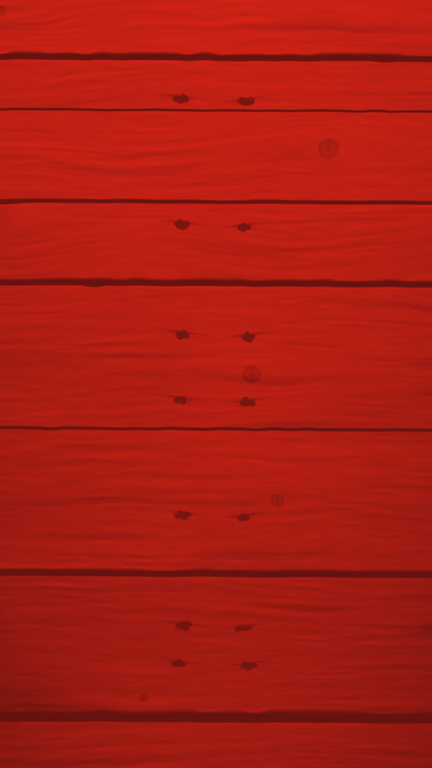
Give the GLSL for this texture, as a Shadertoy shader.

```glsl
// Red painted horizontal planks with embossed grain, dark gaps, knots and paired nails.

const vec3 SHADOW_RED = vec3(0.39, 0.07, 0.055);
const vec3 LIGHT_RED = vec3(0.85, 0.137, 0.083);
const float TOP_TONE = 0.87;       // paint tone at the top edge
const float TONE_FALL = 0.36;      // darkening towards the bottom
const float VIGNETTE = 0.14;
const float GRAIN_DEPTH = 0.34;
const float CRACK_DEPTH = 0.14;
const vec2 NAIL_COLUMNS = vec2(0.236, 0.321);
const vec2 NAIL_SIZE = vec2(0.0105, 0.0058);

// Gaps: distance from the top, half width
const vec2 GAPS[7] = vec2[7](
    vec2(0.075, 0.0040), vec2(0.144, 0.0012), vec2(0.263, 0.0022),
    vec2(0.369, 0.0038), vec2(0.559, 0.0016), vec2(0.747, 0.0042),
    vec2(0.934, 0.0066));
const float NAIL_ROWS[7] = float[7](0.129, 0.293, 0.436, 0.521, 0.671, 0.815, 0.864);
// Knots: position from the top left, radius
const vec3 KNOTS[6] = vec3[6](
    vec3(0.000, 0.015, 0.008), vec3(0.428, 0.193, 0.015),
    vec3(-0.005, 0.288, 0.020), vec3(0.328, 0.487, 0.013),
    vec3(0.361, 0.652, 0.009), vec3(0.187, 0.909, 0.006));

float hash(vec2 p) {
    vec3 q = fract(p.xyx * 0.1031);
    q += dot(q, q.yzx + 33.33);
    return fract((q.x + q.y) * q.z);
}

float noise(vec2 p) {
    vec2 i = floor(p), f = fract(p);
    f = f * f * (3.0 - 2.0 * f);
    return mix(mix(hash(i), hash(i + vec2(1, 0)), f.x),
               mix(hash(i + vec2(0, 1)), hash(i + vec2(1, 1)), f.x), f.y);
}

// Height of the wood fibres, long in x and fine in y
float fibre(vec2 p) {
    return 0.55 * noise(p * vec2(9.0, 125.0))
         + 0.30 * noise(p * vec2(22.0, 230.0) + 17.0)
         + 0.15 * noise(p * vec2(90.0, 260.0) + 41.0);
}

void mainImage(out vec4 fragColor, in vec2 fragCoord) {
    float px = 1.0 / iResolution.y;
    vec2 p = fragCoord * px;
    p.y = 1.0 - p.y;
    float across = fragCoord.x / iResolution.x - 0.5;

    // Gaps: ragged soft upper side, crisp lower side with a lit edge
    float plank = 0.0, gapMask = 0.0, edgeLight = 0.0;
    for (int i = 0; i < 7; i++) {
        float seed = float(i) * 13.7, w = GAPS[i].y;
        float rag = noise(vec2(p.x * 45.0, seed)) - 0.5;
        float chip = smoothstep(0.78, 1.0, noise(vec2(p.x * 16.0, seed + 5.0)));
        float d = p.y - GAPS[i].x - 0.003 * across + 0.0012 * rag;
        plank += step(0.0, d);
        float upper = smoothstep(-w * (1.5 + rag) - px, -w * 0.6, d);
        float lower = 1.0 - smoothstep(-px, px, d - w - 0.003 * chip);
        gapMask = max(gapMask, upper * lower);
        edgeLight += exp(-abs(d - w - 0.002) / 0.0013) * (0.6 + rag);
    }

    // Grain coordinates: gentle waves, spread around each knot
    vec2 g = p;
    g.y += 0.022 * (noise(p * vec2(5.0, 9.0) + plank * 7.0) - 0.5)
         + 0.005 * (noise(p * vec2(19.0, 30.0) + plank * 3.0) - 0.5);
    float knotShade = 0.0;
    for (int i = 0; i < 6; i++) {
        vec2 d = p - KNOTS[i].xy;
        float r = KNOTS[i].z;
        vec2 q = d * vec2(0.38, 1.0) / r;
        g.y -= 0.72 * d.y * exp(-0.22 * dot(q, q));
        float wobble = 0.18 * (noise(d / r * 2.0 + float(i) * 9.0) - 0.5);
        float ring = length(d * vec2(1.0, 1.08)) / r + wobble;
        float disc = 1.0 - smoothstep(0.75, 1.0, ring);
        float rim = exp(-pow((ring - 0.8) * 7.0, 2.0));
        float core = exp(-pow(length(d * vec2(1.8, 1.0)) / r * 2.2, 2.0));
        float strength = i == 2 ? 0.25 : 1.0;
        knotShade += strength * (0.12 * disc + 0.12 * rim + 0.14 * core
                   + 0.04 * disc * cos(ring * 22.0));
    }
    g += plank * vec2(3.1, 7.3);

    // Relief lit from above, plus sparse cracks and broad stains
    float relief = fibre(g) - fibre(g + vec2(0.0006, 0.0028));
    float rough = mix(0.55, 1.25, noise(p * vec2(7.0, 20.0) + 60.0));
    float crack = smoothstep(0.70, 0.95, noise(g * vec2(5.0, 92.0) + 80.0));
    float stain = noise(p * vec2(6.0, 15.0) + 30.0) - 0.5;
    float tone = TOP_TONE - TONE_FALL * p.y;
    tone -= VIGNETTE * 4.0 * across * across * (0.4 + p.y);
    tone += 0.05 * (hash(vec2(plank, 4.0)) - 0.5) + 0.07 * stain;
    tone += GRAIN_DEPTH * rough * relief - CRACK_DEPTH * rough * crack;
    tone += 0.05 * (noise(g * vec2(50.0, 210.0)) - 0.5);
    tone += 0.10 * edgeLight - knotShade;

    // Nail holes with torn fibres trailing sideways
    float nailMask = 0.0;
    for (int i = 0; i < 14; i++) {
        int row = i / 2;
        float col = float(i % 2), seed = hash(vec2(float(i), 21.0));
        vec2 c = vec2(mix(NAIL_COLUMNS.x, NAIL_COLUMNS.y, col), NAIL_ROWS[row]);
        c += vec2(0.008 * (seed - 0.5), 0.003 * col);
        vec2 d = p - c;
        vec2 q = d / (NAIL_SIZE * vec2(1.0, mix(0.85, 1.2, seed)));
        float shape = length(q) + 0.6 * (noise(p * 230.0) - 0.5);
        float hole = 1.0 - smoothstep(0.7, 1.15, shape);
        d.y += 0.12 * d.x * (col * 2.0 - 1.0) + 0.003;
        float tear = exp(-pow(d.x / 0.021, 2.0) - pow(d.y / 0.0017, 2.0));
        nailMask = max(nailMask, max(0.82 * hole, 0.6 * tear));
    }
    tone = mix(tone, 0.06, nailMask);
    tone = mix(tone, 0.02 + 0.05 * relief, gapMask);

    fragColor = vec4(mix(SHADOW_RED, LIGHT_RED, clamp(tone, -0.1, 1.1)), 1.0);
}
```
